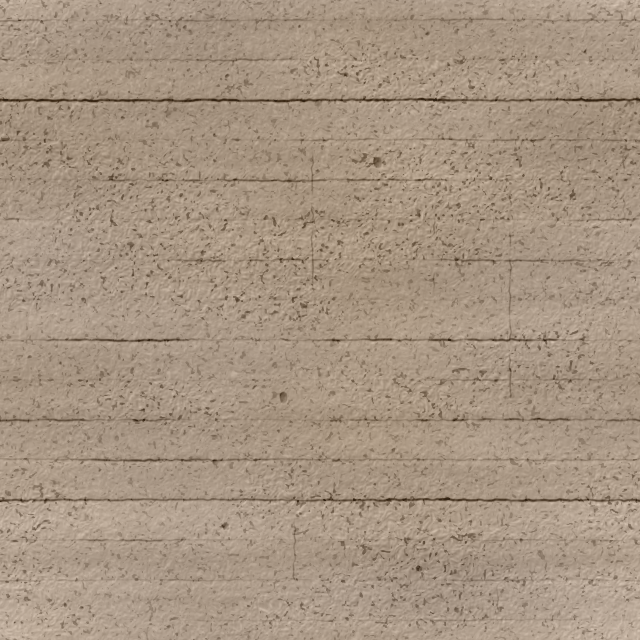
This texture is drawn by a Shadertoy shader. Its source:

```glsl
// Board-formed concrete: sixteen rough horizontal boards with worn seams, faint joints and pits.

const float SEAM_DEPTH[16] = float[16](.2, .25, .5, .95, .85, .65, .35, .8,
                                       .25, .5, .5, .55, .4, 1., .55, .35);

float hash(vec2 p) {
    vec3 q = fract(vec3(p.xyx + 17.3) * .1031);
    q += dot(q, q.yzx + 33.33);
    return fract((q.x + q.y) * q.z);
}

// Value noise that wraps over the unit square
float noise(vec2 uv, vec2 cells) {
    vec2 p = uv * cells, i = floor(p), f = fract(p);
    f = f * f * (3. - 2. * f);
    vec2 a = mod(i, cells), b = mod(i + 1., cells);
    return mix(mix(hash(a), hash(vec2(b.x, a.y)), f.x),
               mix(hash(vec2(a.x, b.y)), hash(b), f.x), f.y);
}

float cloud(vec2 uv, vec2 cells) {
    float sum = 0., weight = .5;
    for (int i = 0; i < 4; i++) {
        sum += weight * noise(uv, cells);
        cells *= 2.;
        weight *= .5;
    }
    return sum / .9375;
}

float grainHeight(vec2 uv) {
    return .35 * noise(uv, vec2(84, 92)) + .55 * noise(uv, vec2(150, 162))
         + .6 * noise(uv, vec2(270, 284));
}

// Shade of a hollow: dark inside, darker at its upper left, with a faint lit rim
float hollow(vec2 d, float r, float px) {
    float inside = 1. - smoothstep(r - 1.5 * px, r + 1.5 * px, length(d));
    float rim = 1. - smoothstep(r - px, r + px, length(d - vec2(.3, -.3) * r));
    return -inside * (.2 - .14 * dot(d, vec2(.7, -.7)) / r) + .04 * rim * (1. - inside);
}

// One optional pit in each cell of a grid
float pits(vec2 uv, float cells, float share, float size, float px) {
    vec2 id = floor(uv * cells);
    float pick = hash(id + 7.3);
    vec2 centre = (id + .25 + .5 * vec2(hash(id + 31.7), hash(id + 59.1))) / cells;
    vec2 d = uv - centre;
    d += size * (vec2(noise(uv, vec2(190)), noise(uv.yx, vec2(190))) - .5);
    float r = size * (.35 + .65 * pow(hash(id + 83.9), 2.));
    return pick < share ? hollow(d, r, px) : 0.;
}

void mainImage(out vec4 fragColor, in vec2 fragCoord) {
    vec2 uv = fragCoord / iResolution.xy;
    float px = .7 / iResolution.y;

    // Nearest seam and its slightly ragged distance
    float k = floor(uv.y * 16.);
    vec2 along = vec2(uv.x, k / 16.);
    float d = uv.y - (k + .5) / 16.
            + .002 * (noise(along, vec2(9, 16)) - .5)
            + .0022 * (noise(along, vec2(120, 16)) - .5);
    float board = mod(k + step(0., d), 16.);

    // Board tones, long streaks and broad stains
    float stain = cloud(uv, vec2(3, 5));
    float streak = cloud(uv, vec2(2, 32));
    float tone = .672 + .025 * (hash(vec2(board, 4.7)) - .5)
               + .11 * (stain - .5) + .08 * (streak - .5);

    // Crumbly grain lit from the upper left, rougher in patches and beside seams
    float rough = smoothstep(.32, .68, cloud(uv + .37, vec2(5, 12)));
    rough = .65 + .65 * rough + .25 * exp(-abs(d) * 160.);
    vec2 warped = uv + .006 * (vec2(noise(uv, vec2(64)), noise(uv.yx + .5, vec2(64))) - .5);
    vec2 toLight = vec2(-.0007, .0010);
    float relief = grainHeight(warped - toLight) - grainHeight(warped + toLight);
    tone += .15 * rough * relief;
    float crumbs = noise(warped + .13, vec2(170, 190)) * .6 + noise(warped, vec2(310, 330)) * .4;
    tone -= .17 * rough * smoothstep(.62, .85, crumbs);
    tone += .04 * smoothstep(.4, .15, crumbs);

    // Seams: broken dark line, soft shadow and pale lower lip
    float wear = smoothstep(.3, .7, noise(along + vec2(.21, 0), vec2(5, 16)))
               * (.35 + .65 * smoothstep(.2, .6, noise(along, vec2(50, 16))));
    float depth = SEAM_DEPTH[int(mod(k, 16.))];
    depth *= mix(.2 + .9 * wear, 1., .6 * smoothstep(.75, 1., depth));
    float halfWidth = .0006 + .0009 * depth;
    float line = 1. - smoothstep(halfWidth - px, halfWidth + 1.5 * px, abs(d));
    tone -= .33 * depth * line + .07 * depth * exp(-abs(d) * 220.);
    tone += .05 * depth * exp(-pow((d + .005) / .002, 2.));

    // Faint vertical joints: x, bottom, top
    vec3 joints[6] = vec3[6](vec3(.797, .375, .76), vec3(.488, .52, .77), vec3(.678, .505, .66),
                             vec3(.46, .03, .22), vec3(.778, .04, .2), vec3(.975, .6, .76));
    for (int i = 0; i < 6; i++) {
        vec3 j = joints[i];
        float x = uv.x - j.x + .004 * (noise(vec2(j.x, uv.y), vec2(9, 110)) - .5);
        float span = smoothstep(j.y, j.y + .01, uv.y) * smoothstep(j.z, j.z - .01, uv.y);
        float broken = smoothstep(.25, .7, noise(vec2(j.x, uv.y), vec2(13, 48)));
        tone -= .17 * span * broken * (1. - smoothstep(.0008 - px, .0008 + 1.5 * px, abs(x)));
    }

    // Small pits and two large air holes
    tone += pits(uv, 13., .22, .005, px) + pits(uv + .03, 29., .12, .0032, px);
    vec3 holes[2] = vec3[2](vec3(.59, .746, .009), vec3(.443, .379, .008));
    for (int i = 0; i < 2; i++) {
        vec2 q = (uv - holes[i].xy) * vec2(1.25, .9);
        q += .005 * (noise(uv, vec2(90)) - .5);
        tone += hollow(q, holes[i].z, px);
    }

    // Sandy grey with slight warm and cool drifts
    float warmth = cloud(uv + .43, vec2(2, 4)) - .5;
    vec3 color = tone + vec3(0, -.07, -.14) + warmth * vec3(.015, 0, -.04);
    fragColor = vec4(clamp(color, vec3(.2, .14, .08), vec3(1)), 1);
}
```
